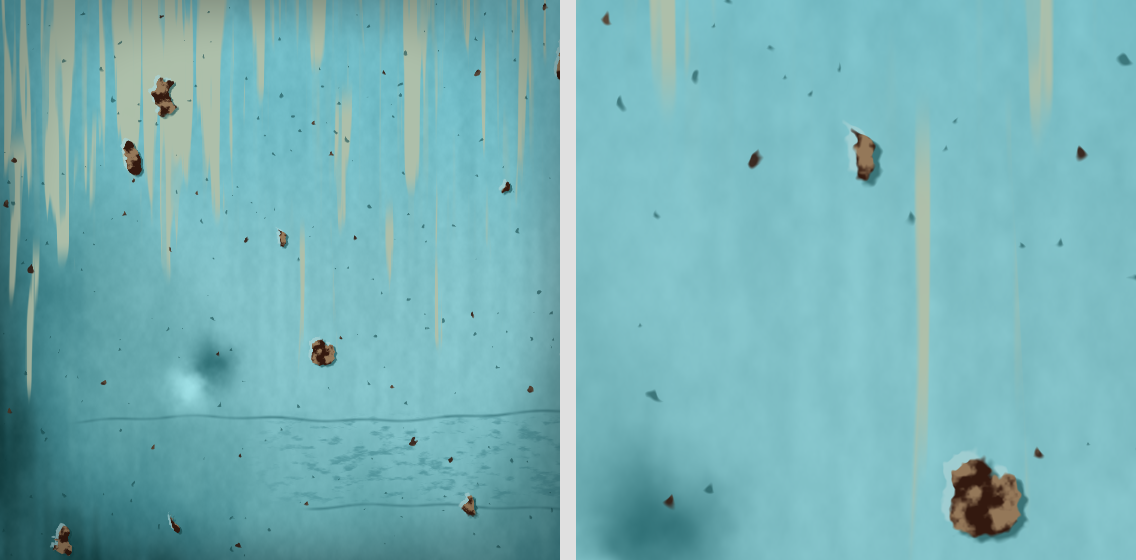
Left: the whole. Right: its middle third, enlarged.
Give the GLSL for this texture, as a three.js fragment shader.

```glsl
// Weathered turquoise paint with cream brush streaks, rusty chips and scratched seams.
varying vec2 vUv;

const vec3 LIGHT_TEAL = vec3(0.51, 0.76, 0.785);
const vec3 MID_TEAL = vec3(0.38, 0.64, 0.66);
const vec3 DARK_TEAL = vec3(0.24, 0.51, 0.54);
const vec3 DEEP_TEAL = vec3(0.08, 0.29, 0.30);
const vec3 SKY_BLUE = vec3(0.40, 0.72, 0.77);
const vec3 CREAM = vec3(0.69, 0.75, 0.66);
const vec3 RUST = vec3(0.20, 0.10, 0.06);
const vec3 TAN = vec3(0.58, 0.47, 0.35);
const vec3 FLAKE = vec3(0.66, 0.82, 0.83);

float hash(vec2 p) {
  vec3 q = fract(vec3(p.xyx) * 0.1031);
  q += dot(q, q.yzx + 33.33);
  return fract((q.x + q.y) * q.z);
}

float noise(vec2 p) {
  vec2 i = floor(p), f = fract(p);
  f = f * f * (3.0 - 2.0 * f);
  vec2 e = vec2(0.0, 1.0);
  return mix(mix(hash(i), hash(i + e.yx), f.x),
             mix(hash(i + e.xy), hash(i + e.yy), f.x), f.y);
}

float layered(vec2 p) {
  float sum = 0.0, gain = 0.5;
  for (int i = 0; i < 4; i++) {
    sum += gain * noise(p);
    p = p * 2.03 + 17.1;
    gain *= 0.5;
  }
  return sum / 0.9375;
}

// Coverage of one frayed vertical stroke that narrows towards its lower tip.
float stroke(vec2 p, float x, float tip, float top, float width, float fray) {
  float along = clamp((p.y - tip) / 0.3, 0.0, 1.0);
  float halfWidth = width * sqrt(along) + fray * 0.014 * smoothstep(0.0, 0.2, along);
  float side = halfWidth - abs(p.x - x - 0.006 * sin(p.y * 9.0 + x * 40.0));
  float ends = smoothstep(tip, tip + 0.06, p.y) * smoothstep(top + 0.04, top - 0.04, p.y);
  return smoothstep(-0.002, 0.004, side) * ends;
}

float creamCover(vec2 p) {
  const float COUNT = 34.0;
  float fine = noise(vec2(p.x * 190.0, p.y * 5.0));
  float coarse = noise(vec2(p.x * 60.0, p.y * 7.0 + 9.0));
  float fray = fine + coarse - 1.0;
  float cover = 0.0;
  for (float i = 0.0; i < COUNT; i++) {
    float length01 = hash(vec2(i, 3.7)), size = hash(vec2(i, 8.3));
    float x = pow((i + hash(vec2(i, 1.9))) / COUNT, 1.25);
    float floating = step(0.62, hash(vec2(i, 5.1)));
    float top = mix(1.2, 0.5 + 0.42 * size, floating);
    float tip = mix(0.48 + 0.42 * length01, top - 0.12 - 0.2 * length01, floating);
    float width = mix(0.003, 0.036, size * size * size) * (1.15 - 0.55 * x);
    cover = max(cover, stroke(p, x, tip, top, width, fray));
  }
  float haze = smoothstep(0.62, 0.95, fine * 0.6 + coarse * 0.5) * smoothstep(0.5, 1.0, p.y);
  float scraped = smoothstep(0.12, 0.32, noise(vec2(p.x * 130.0, p.y * 6.0 + 31.0)));
  return max(cover * mix(0.35, 0.95, scraped), haze * 0.6);
}

// Cellular distance to sparse chips, pointed at the top; negative inside.
float chips(vec2 p, float cells, vec2 radii, float chance, float stretch) {
  vec2 home = floor(p * cells);
  float nearest = 1.0;
  for (float j = -1.0; j <= 1.0; j++) {
    for (float i = -1.0; i <= 1.0; i++) {
      vec2 cell = home + vec2(i, j), seed = cell + cells * 3.0;
      vec2 jitter = vec2(hash(seed + 11.0), hash(seed + 23.0));
      vec2 q = p - (cell + 0.1 + 0.8 * jitter) / cells;
      float size = hash(seed + 37.0);
      float radius = mix(radii.x, radii.y, size * size);
      q.x *= stretch * (1.0 + 0.5 * clamp(q.y / radius, -0.6, 1.6));
      float absent = step(chance, hash(seed + 51.0));
      nearest = min(nearest, length(q) - radius + absent);
    }
  }
  return nearest;
}

float largeChips(vec2 p) {
  vec2 warp = vec2(layered(p * 42.0), layered(p * 34.0 + 70.0)) - 0.5;
  return chips(p + warp * 0.035, 5.0, vec2(0.010, 0.046), 0.42, 1.9);
}

float inside(float d, float blur) {
  return smoothstep(blur, -blur, d);
}

float seam(vec2 p, float height, float start) {
  float wave = 0.006 * sin(p.x * 9.0 + height * 20.0) + 0.002 * sin(p.x * 41.0);
  float d = abs(p.y - height - wave - 0.015 * p.x) - 0.002;
  return inside(d, 0.003) * smoothstep(start, start + 0.04, p.x) * (0.45 + 0.55 * noise(p * 50.0));
}

void main() {
  vec2 p = vUv;

  // Uneven light falling off towards the lower left.
  vec2 away = (p - vec2(0.68, 0.62)) * vec2(1.0, p.y > 0.62 ? 0.6 : 0.95);
  float brush = noise(vec2(p.x * 70.0, p.y * 4.0)) - 0.5;
  float shade = length(away) + 0.24 * (layered(p * vec2(6.0, 4.0)) - 0.5) + 0.07 * brush;
  vec3 color = mix(LIGHT_TEAL, MID_TEAL, smoothstep(0.34, 0.58, shade));
  color = mix(color, DARK_TEAL, smoothstep(0.54, 0.72, shade));
  color = mix(color, DEEP_TEAL, smoothstep(0.70, 0.90, shade));
  color = mix(color, SKY_BLUE, 0.65 * smoothstep(0.45, 0.85, p.y));
  color += 0.05 * (layered(p * vec2(90.0, 60.0)) - 0.5) + 0.04 * brush;

  // Cream streaks, then seams with scuffed paint between them.
  color = mix(color, CREAM, creamCover(p));
  float band = smoothstep(0.09, 0.12, p.y) * smoothstep(0.27, 0.24, p.y) * smoothstep(0.4, 0.6, p.x);
  float scuff = smoothstep(0.5, 0.8, layered(p * vec2(45.0, 110.0)));
  color = mix(color, DARK_TEAL, 0.55 * band * scuff);
  color = mix(color, DARK_TEAL * 0.9, 0.8 * max(seam(p, 0.245, 0.12), seam(p, 0.082, 0.53)));

  // A soft dent with a lit and a shaded side.
  vec2 dent = (p - vec2(0.36, 0.33)) * 24.0 + 1.2 * (layered(p * 20.0) - 0.5);
  color += 0.2 * exp(-dot(dent + 0.6, dent + 0.6)) - 0.28 * exp(-dot(dent - 0.6, dent - 0.6));

  // Tiny pits, rusty specks and large chips with curled flakes.
  vec2 rough = p + 0.006 * (vec2(noise(p * 150.0), noise(p * 130.0 + 40.0)) - 0.5);
  color = mix(color, DEEP_TEAL, 0.6 * inside(chips(rough, 31.0, vec2(0.001, 0.004), 0.2, 1.4), 0.0015));
  float speck = inside(chips(rough, 12.0, vec2(0.003, 0.009), 0.22, 1.4), 0.0015);
  float chip = largeChips(p);
  color = mix(color, FLAKE, 0.75 * inside(largeChips(p + vec2(0.005, -0.005)), 0.002));
  color = mix(color, DEEP_TEAL, 0.65 * inside(largeChips(p + vec2(-0.004, 0.003)), 0.003));
  float bare = smoothstep(0.42, 0.62, layered(p * 75.0));
  color = mix(color, mix(RUST, TAN, bare), inside(chip, 0.0018));
  color = mix(color, mix(RUST, TAN, 0.35 * bare), 0.9 * speck);

  // Darkened borders.
  vec2 edge = p * (1.0 - p);
  color *= mix(0.72, 1.0, smoothstep(0.0, 0.035, edge.x * edge.y + 0.012));
  gl_FragColor = vec4(color, 1.0);
}
```
